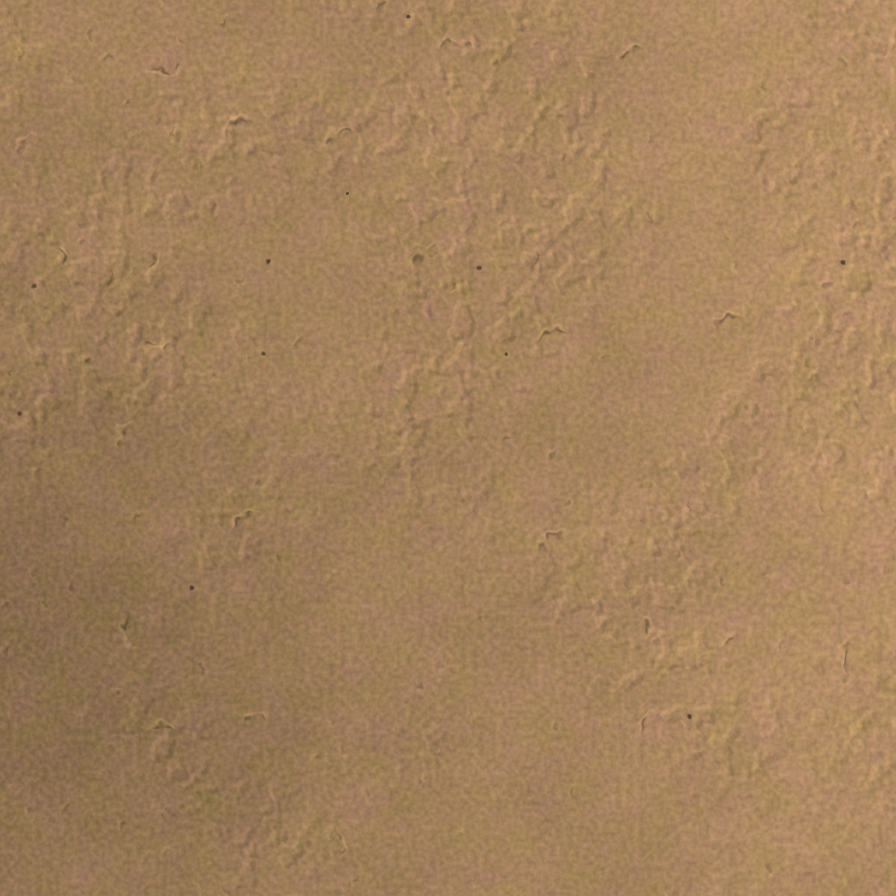
Reproduce this texture procedurally as a three.js fragment shader.

```glsl
// Weathered tan plaster: soft uneven light, fine sandy grain, small chipped edges and pits.
#define SHADOW_COLOR vec3(0.51, 0.405, 0.288)
#define LIGHT_COLOR vec3(0.74, 0.582, 0.415)
#define PIT_COLOR vec3(0.27, 0.21, 0.15)
#define GRAIN_SCALE 150.0
#define GRAIN_AMOUNT 0.34
#define MOTTLE_AMOUNT 0.15
#define TINT_AMOUNT 0.045
#define RELIEF_AMOUNT 0.30
#define CHIP_SCALE 9.0
#define CHIP_AMOUNT 0.70
#define EDGE_WIDTH 0.0021
#define PIT_RADIUS 0.0036

varying vec2 vUv;

vec3 hash3(vec2 p) {
  vec3 q = fract(vec3(p.xyx) * vec3(0.1031, 0.1030, 0.0973));
  q += dot(q, q.yxz + 33.33);
  return fract((q.xxy + q.yzz) * q.zyx);
}

vec2 gradient(vec2 cell) {
  float angle = 6.2832 * hash3(cell).x;
  return vec2(cos(angle), sin(angle));
}

// Gradient noise, roughly -0.7 to 0.7.
float noise(vec2 p) {
  vec2 i = floor(p), f = p - i;
  vec2 u = f * f * f * (f * (f * 6.0 - 15.0) + 10.0);
  vec2 e = vec2(1.0, 0.0);
  float low = mix(dot(gradient(i), f), dot(gradient(i + e), f - e), u.x);
  float high = mix(dot(gradient(i + e.yx), f - e.yx),
                   dot(gradient(i + 1.0), f - 1.0), u.x);
  return mix(low, high, u.y);
}

float fbm(vec2 p) {
  float sum = 0.0, gain = 1.0;
  for (int i = 0; i < 3; i++) {
    sum += gain * noise(p);
    p = mat2(1.6, 1.2, -1.2, 1.6) * p + 17.3;
    gain *= 0.55;
  }
  return sum;
}

// Broad light: bright right side, shadow at the lower left.
float broadLight(vec2 uv) {
  vec2 s = (uv - vec2(0.0, 0.26)) / vec2(0.36, 0.31);
  return 0.60 + 0.24 * (uv.x - 0.5) + 0.10 * (uv.y - 0.5)
       + 0.12 * smoothstep(0.6, 1.0, uv.x) - 0.40 * exp(-dot(s, s));
}

// Fine sand, with coarser upright ripples toward the lower right.
float grain(vec2 uv) {
  float sand = noise(uv * GRAIN_SCALE) + 0.6 * noise(uv * GRAIN_SCALE * 1.7 + 41.0);
  float ripple = noise(uv * vec2(105.0, 65.0) + 1.2 * noise(uv * 40.0));
  return sand + 0.75 * ripple * smoothstep(0.6, 0.95, uv.x - 0.15 * uv.y);
}

// Flaked skin of the plaster, raised in soft plateaus.
float flakes(vec2 uv) {
  return smoothstep(0.05, 0.32, fbm(uv * vec2(34.0, 28.0) + 5.0));
}

float relief(vec2 uv) {
  float area = smoothstep(-0.1, 0.4, noise(uv * 4.5 + 8.0) + 0.3 * uv.y);
  return area * (flakes(uv + vec2(0.0025, -0.002)) - flakes(uv - vec2(0.0025, -0.002)));
}

// One broken crescent per chosen cell: dark inner lip (x), pale outer lip (y).
vec2 chips(vec2 uv, float scale, float density) {
  vec2 p = uv * scale, cell = floor(p);
  vec3 pick = hash3(cell + 71.0), shape = hash3(cell + 137.0);
  vec2 q = p - cell - mix(vec2(0.3), vec2(0.7), pick.xy);
  float radius = mix(0.10, 0.22, shape.x);
  float turn = 2.5 + 2.0 * (shape.y - 0.5) + 3.1416 * step(0.7, shape.z);
  float dist = length(q);
  float facing = dot(q, vec2(cos(turn), sin(turn))) / max(dist, 0.001);
  float d = (dist - radius * (1.0 + 0.45 * noise(p * 9.0))) / (EDGE_WIDTH * scale);
  float arc = smoothstep(0.45, 0.95, facing) * step(1.0 - density, pick.z);
  float broken = smoothstep(-0.25, 0.2, noise(uv * 75.0 + 23.0));
  return arc * vec2(broken * exp(-d * d), exp(-(d - 1.8) * (d - 1.8)));
}

float pits(vec2 uv) {
  vec2 p = uv * 8.0, cell = floor(p);
  vec3 pick = hash3(cell + 211.0);
  vec2 q = (p - cell - mix(vec2(0.1), vec2(0.9), pick.xy)) / 8.0;
  float radius = PIT_RADIUS * mix(0.5, 1.0, fract(pick.z * 37.0));
  float dist = length(q) + 0.002 * noise(uv * 180.0);
  return step(0.80, pick.z) * (1.0 - smoothstep(0.3 * radius, 1.3 * radius, dist));
}

void main() {
  vec2 uv = vUv;
  vec2 slanted = vec2(uv.x + 0.35 * uv.y, uv.y - 0.35 * uv.x);

  // Light and surface.
  float tone = broadLight(uv) + GRAIN_AMOUNT * grain(uv);
  tone += MOTTLE_AMOUNT * (fbm(slanted * vec2(5.0, 8.0)) + 0.6 * noise(uv * 32.0));
  tone += RELIEF_AMOUNT * relief(uv);

  // Chipped edges, large and small.
  vec2 lips = chips(uv, CHIP_SCALE, 0.32) + 0.55 * chips(slanted + 3.0, 21.0, 0.28);
  tone += CHIP_AMOUNT * (0.5 * lips.y - lips.x);

  // Colour, drifting between rosy and ochre.
  vec3 color = mix(SHADOW_COLOR, LIGHT_COLOR, tone);
  float tint = noise(uv * 24.0 + 60.0) + 0.7 * noise(uv * 70.0 + 90.0);
  color += TINT_AMOUNT * tint * vec3(0.3, -0.2, 0.8);
  color = mix(color, PIT_COLOR, 0.8 * pits(uv));
  gl_FragColor = vec4(clamp(color, 0.0, 1.0), 1.0);
}
```
